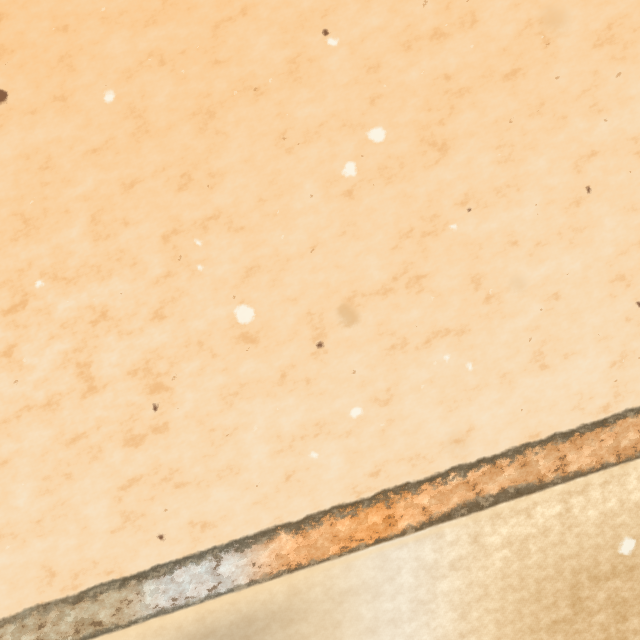
Give the GLSL for this texture, as a Shadertoy shader.

```glsl
// Centre x, centre y, radius
const vec3 CHIPS[14] = vec3[](
    vec3(.520, .935, .008), vec3(.171, .849, .008), vec3(.589, .790, .014), vec3(.547, .734, .012),
    vec3(.311, .621, .005), vec3(.312, .582, .005), vec3(.062, .556, .007), vec3(.382, .510, .016),
    vec3(.557, .354, .008), vec3(.490, .290, .005), vec3(.698, .440, .004), vec3(.733, .428, .005),
    vec3(.709, .644, .004), vec3(.980, .147, .013));
const vec3 PITS[8] = vec3[](
    vec3(.509, .950, .005), vec3(.000, .849, .011), vec3(.501, .461, .0035), vec3(.252, .160, .004),
    vec3(.999, .526, .004), vec3(.242, .364, .004), vec3(.920, .704, .003), vec3(.734, .674, .0025));

vec2 hash2(vec2 p) {
    vec3 q = fract(p.xyx * vec3(.1031, .1030, .0973));
    q += dot(q, q.yzx + 33.33);
    return fract((q.xx + q.yz) * q.zy);
}

mat2 rotation(float angle) {
    float c = cos(angle), s = sin(angle);
    return mat2(c, s, -s, c);
}

// Cellular noise: x = distance to nearest seed, y = random cell value
vec2 cells(vec2 p) {
    vec2 best = vec2(9., 0.);
    for (int k = 0; k < 9; k++) {
        vec2 id = floor(p) + vec2(k % 3 - 1, k / 3 - 1);
        float d = length(id + hash2(id) - p);
        if (d < best.x) best = vec2(d, hash2(id + 71.).x);
    }
    return best;
}

// Layered, self-warped sines in about -1..1
float mottle(vec2 p) {
    float sum = 0., weight = .40;
    for (int i = 0; i < 6; i++) {
        p = rotation(1.17) * p * 1.65 + vec2(1.7, 4.1);
        sum += weight * sin(p.x + 1.6 * sin(p.y * .8 + sum));
        weight *= .75;
    }
    return sum;
}

float disc(vec2 p, vec2 centre, float radius, float soft) {
    return 1. - smoothstep(radius - soft, radius + soft, length(p - centre));
}

float bump(float x, float centre, float width) {
    float d = (x - centre) / width;
    return exp(-d * d);
}

vec3 plaster(vec2 p, vec2 grain) {
    float broad = mottle(grain * vec2(7., 10.));
    float fine = mottle(grain * vec2(22., 34.) + 8.);
    float grit = mottle(grain * vec2(60., 95.) + 2.);
    float worn = bump(p.x, .10, .22) * bump(p.y, .46, .18);
    float warmth = .17 + .66 * p.y - .30 * p.x + .12 * broad + (.22 + .25 * worn) * fine + .13 * grit;
    vec3 col = mix(vec3(.975, .875, .735), vec3(.985, .79, .56), clamp(warmth, -.2, 1.15));
    // Soft tan stains, then ragged blots
    float stain = smoothstep(.35, 1.3, fine * .8 + grit * .35 + .2 * broad + .25 * worn);
    col = mix(col, vec3(.89, .67, .44), .38 * stain);
    vec2 q = p + .005 * vec2(fine, grit);
    float blot = disc(q, vec2(.543, .508), .016, .008) + .5 * disc(q, vec2(.865, .968), .018, .016)
               + .4 * disc(q, vec2(.807, .555), .012, .010) + .3 * disc(q, vec2(.715, .306), .018, .015);
    return mix(col, vec3(.86, .68, .46), .5 * blot);
}

vec3 lowerSlab(vec2 p, vec2 grain, float depth) {
    float rough = mottle(grain * vec2(40., 55.) + 3.);
    float grit = mottle(grain * vec2(100., 130.));
    vec3 col = mix(vec3(.96, .85, .68), vec3(.95, .89, .79), bump(p.x, .62, .10));
    float shade = bump(p.x, .34, .15) * smoothstep(.0, .07, depth);
    col = mix(col, vec3(.74, .66, .54), .7 * shade);
    float stain = smoothstep(.68, .92, p.x) * smoothstep(.03, .19, depth);
    col = mix(col, vec3(.79, .62, .40), stain * clamp(.5 + .55 * rough, 0., 1.));
    return col + (.025 + .045 * smoothstep(.55, .85, p.x)) * (rough + .7 * grit) * vec3(.7, 1., 1.2);
}

vec3 grooveFill(vec2 p, vec2 grain) {
    float rough = mottle(grain * vec2(42., 62.));
    float grit = mottle(grain * vec2(95., 130.) + 6.);
    vec3 col = mix(vec3(.76, .67, .53), vec3(.84, .81, .76), smoothstep(.18, .27, p.x));
    col = mix(col, vec3(.94, .71, .49), smoothstep(.34, .46, p.x));
    col = mix(col, vec3(.89, .68, .47), smoothstep(.60, .85, p.x));
    col = mix(col, vec3(.91, .59, .29), .5 * bump(p.x, .58, .06));
    float value = cells(grain * vec2(55., 85.) + .4 * vec2(rough, grit)).y;
    col += (value - .5) * .12 + (rough + .6 * grit) * vec3(.05, .085, .10);
    return mix(col, vec3(.47, .38, .28), .65 * smoothstep(.4, 1., -rough * .8 - grit * .5));
}

void mainImage(out vec4 fragColor, in vec2 fragCoord) {
    vec2 p = fragCoord / iResolution.xy, grain = rotation(-.5) * p;
    float px = 1. / iResolution.y;
    float chipped = mottle(p * 45.), crumble = mottle(grain * vec2(75., 100.) + 5.);
    vec2 ragged = p + .0035 * vec2(crumble, chipped);
    // Heights measured from the two groove rims
    float below = .034 + .332 * p.x - p.y + .0025 * chipped;
    float above = p.y + .046 - .330 * p.x + .001 * chipped;
    vec3 col = plaster(p, grain);

    // Sparse specks, then pits, far ground and chips
    vec2 speck = cells(grain * vec2(36., 48.) + .15 * crumble);
    float size = .06 + .13 * fract(speck.y * 91.);
    float speckMask = step(.955, speck.y) * (1. - smoothstep(size * .3, size, speck.x));
    col = mix(col, speck.y > .98 ? vec3(.99, .93, .82) : vec3(.78, .57, .36), .5 * speckMask);
    for (int i = 0; i < PITS.length(); i++)
        col = mix(col, vec3(.42, .27, .18), .8 * disc(ragged, PITS[i].xy, PITS[i].z, .002 + px));
    col = mix(col, lowerSlab(p, grain, -above), smoothstep(px, -px, above));
    for (int i = 0; i < CHIPS.length(); i++)
        col = mix(col, vec3(.99, .97, .91), .9 * disc(ragged, CHIPS[i].xy, CHIPS[i].z * .9, .0025 + px));

    // Groove filling with broken, shadowed rims
    float inside = smoothstep(-.002 - px, .002 + px, below) * smoothstep(-.0015 - px, .0015 + px, above);
    float upperWidth = .015 + .010 * crumble;
    float lowerWidth = .007 + .014 * bump(p.x, .76, .10) + .005 * crumble;
    float upperRim = 1. - smoothstep(upperWidth - .007, upperWidth + .008, below);
    float lowerRim = 1. - smoothstep(lowerWidth - .004, lowerWidth + .006, above);
    float rim = max(upperRim * mix(.5, .85, smoothstep(.05, .2, p.x)), .8 * lowerRim);
    float glint = smoothstep(.0, .8, (chipped + crumble) * .6) * smoothstep(.002, .010, below);
    vec3 rimColour = mix(vec3(.39, .35, .27) + .07 * crumble, vec3(.69, .62, .50), .75 * glint);
    col = mix(col, mix(grooveFill(p, grain), rimColour, rim), inside);
    col = mix(col, vec3(.97, .86, .68), .6 * bump(above, -.008, .005));
    fragColor = vec4(clamp(col, 0., 1.), 1.);
}
```
